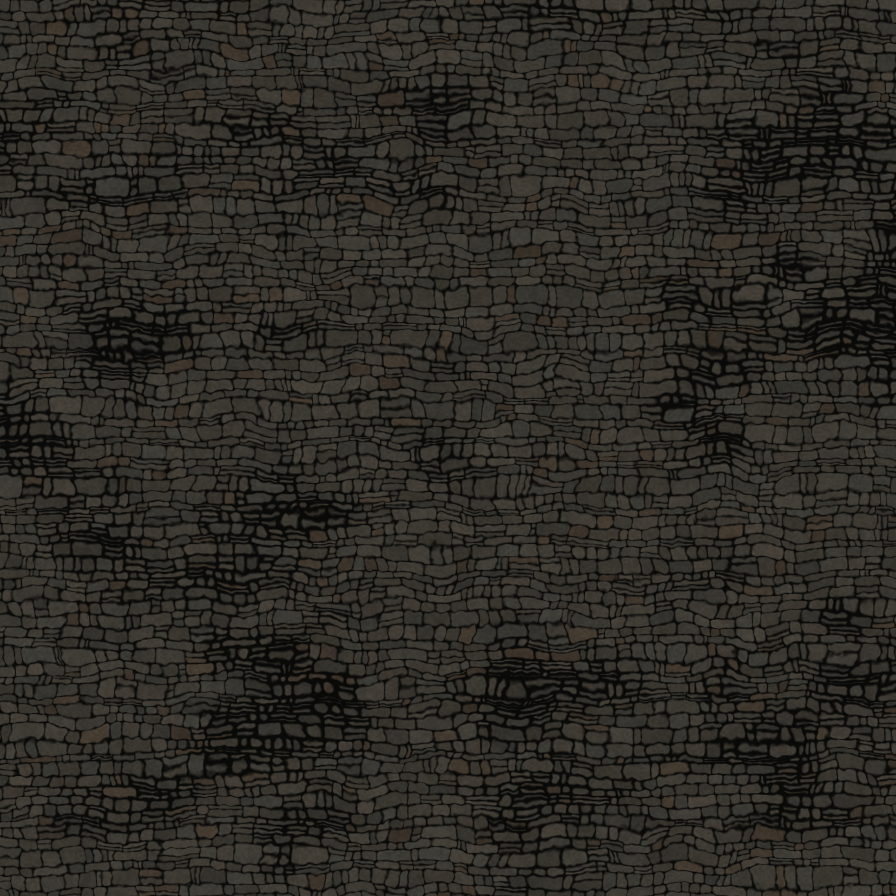
This texture is drawn by a Shadertoy shader. Its source:

```glsl
// Dark dry-stone wall: small rounded stones in uneven courses with black joints.

const float COURSES = 80.0;      // courses per canvas height
const float STONE_WIDTH = 1.95;  // mean stone width, in courses
const vec3 JOINT = vec3(0.035, 0.035, 0.030);
const vec3 WARM_STONE = vec3(0.250, 0.230, 0.200);
const vec3 GREY_STONE = vec3(0.228, 0.222, 0.202);
const vec3 RUST_STONE = vec3(0.250, 0.208, 0.165);

float hash(vec2 p) {
    return fract(sin(dot(p, vec2(127.1, 311.7))) * 43758.5453);
}

float noise(vec2 p) {
    vec2 i = floor(p), f = fract(p);
    f = f * f * (3.0 - 2.0 * f);
    return mix(mix(hash(i), hash(i + vec2(1, 0)), f.x),
               mix(hash(i + vec2(0, 1)), hash(i + vec2(1, 1)), f.x), f.y);
}

// Broad areas where joints are wide and stones are thin, 0 to 1
float decay(vec2 p) {
    float n = 0.55 * noise(p * vec2(0.08, 0.12)) + 0.45 * noise(p * vec2(0.2, 0.32) + 31.0);
    return smoothstep(0.42, 0.85, n);
}

// Jittered border below cell i
float border(float i, float seed, float jitter) {
    return i + jitter * (hash(vec2(i, seed)) - 0.5);
}

// Lower border, upper border and index of the jittered cell holding x
vec3 cellAt(float x, float seed, float jitter) {
    float i = floor(x);
    if (x < border(i, seed, jitter)) i -= 1.0;
    else if (x >= border(i + 1.0, seed, jitter)) i += 1.0;
    return vec3(border(i, seed, jitter), border(i + 1.0, seed, jitter), i);
}

// Keeps the side of the range that holds x after cutting it at a fraction
vec2 cutRange(vec2 range, float x, float fraction) {
    float cut = mix(range.x, range.y, fraction);
    return x < cut ? vec2(range.x, cut) : vec2(cut, range.y);
}

float roundedBox(vec2 p, vec2 halfSize, float radius) {
    vec2 q = abs(p) - halfSize + radius;
    return length(max(q, 0.0)) + min(max(q.x, q.y), 0.0) - radius;
}

// Stone tint with its own brightness and a few rusty ones
vec3 stoneColor(vec2 id) {
    vec3 tint = mix(WARM_STONE, GREY_STONE, hash(id + 3.7));
    tint = mix(tint, RUST_STONE, 0.7 * step(0.93, hash(id + 8.3)));
    return tint * mix(0.87, 1.09, hash(id + 5.1));
}

void mainImage(out vec4 fragColor, in vec2 fragCoord) {
    vec2 p = fragCoord / iResolution.y * COURSES;
    float pixel = COURSES / iResolution.y;

    // Bend the courses and roughen the stone outlines
    vec2 bend = vec2(noise(p * 0.45), noise(p * vec2(0.28, 0.4) + 17.0)) - 0.5;
    vec2 rough = vec2(noise(p * 1.7 + 5.0), noise(p * 1.7 + 43.0)) - 0.5;
    vec2 q = p + bend * vec2(0.8, 1.2) + rough * 0.26;

    // Find the course and the stone along it
    vec3 course = cellAt(q.y, 2.0, 0.5);
    float along = q.x / STONE_WIDTH + hash(vec2(course.z, 9.0));
    vec3 stone = cellAt(along, course.z + 20.0, 0.75);
    vec2 xRange = stone.xy, yRange = course.xy;
    vec2 id = vec2(stone.z, course.z);

    // Split some stones into flat slabs or short blocks
    vec2 center = vec2((stone.x + stone.y) * 0.5 - hash(vec2(course.z, 9.0)), 0.0);
    center = vec2(center.x * STONE_WIDTH, (course.x + course.y) * 0.5);
    float choice = hash(id + 1.3);
    float fraction = mix(0.36, 0.64, hash(id + 6.9));
    if (choice < 0.13 + 0.4 * decay(center)) yRange = cutRange(yRange, q.y, fraction);
    else if (choice > 0.76) xRange = cutRange(xRange, along, fraction);
    id += vec2(xRange.x - stone.x, yRange.x - course.x);

    // Distance to the rounded stone, negative inside
    vec2 local = vec2((along - dot(xRange, vec2(0.5))) * STONE_WIDTH,
                      q.y - dot(yRange, vec2(0.5)));
    vec2 halfSize = 0.5 * vec2((xRange.y - xRange.x) * STONE_WIDTH, yRange.y - yRange.x);
    float gap = 0.018 + 0.11 * decay(p) + 0.03 * hash(id + 2.2);
    float radius = min(0.3, 0.7 * min(halfSize.x, halfSize.y));
    float d = roundedBox(local, halfSize - gap, radius);
    d += 0.09 * (noise(p * 3.3 + 71.0) - 0.5);

    // Stone face with grain, fading into the joint
    float soft = max(0.12, 0.7 * pixel);
    float face = 1.0 - smoothstep(-soft - 0.02, soft - 0.02, d);
    float grain = 0.16 * (noise(p * 5.0) - 0.5) + 0.10 * (noise(p * 1.3 + 90.0) - 0.5);
    float shade = 1.0 + grain - 0.08 * decay(p);
    fragColor = vec4(mix(JOINT, stoneColor(id) * shade, face), 1.0);
}
```
